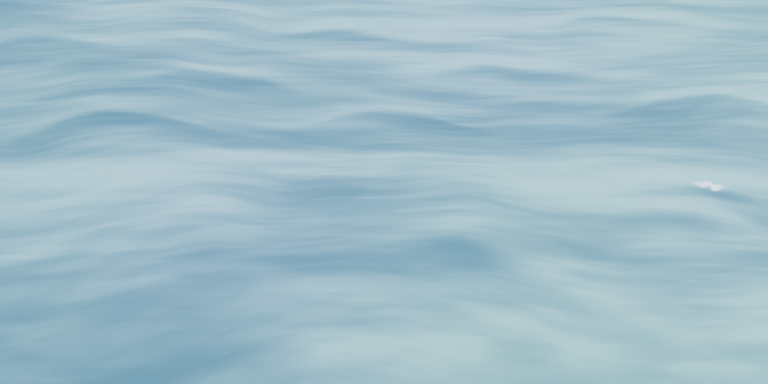
This texture is drawn by a Shadertoy shader. Its source:

```glsl
#define DEEP vec3(0.505, 0.661, 0.733)
#define PALE vec3(0.700, 0.789, 0.815)
#define FOAM vec3(0.86, 0.87, 0.88)
#define BASE_TONE 0.62
#define BROAD_CONTRAST 0.85
#define STREAK_CONTRAST 1.12
#define SWELL_DEPTH 0.58
#define SWELL_COUNT 8
#define FLECK_POS vec2(1.845, 0.515)

float hash(vec2 p) {
    return fract(sin(dot(p, vec2(127.1, 311.7))) * 43758.5453);
}

float noise(vec2 p) {
    vec2 cell = floor(p), f = fract(p);
    f = f * f * f * (f * (f * 6.0 - 15.0) + 10.0);
    float low = mix(hash(cell), hash(cell + vec2(1, 0)), f.x);
    float high = mix(hash(cell + vec2(0, 1)), hash(cell + vec2(1, 1)), f.x);
    return mix(low, high, f.y);
}

// Layered noise centred on zero; each octave is sheared to hide the grid
float fbm(vec2 p, float gain) {
    float sum = 0.0, amp = 0.6;
    for (int i = 0; i < 4; i++) {
        sum += amp * (noise(p) - 0.5);
        p = vec2(1.7 * p.x + 0.25 * p.y, 2.0 * p.y - 0.3 * p.x) + 17.3;
        amp *= gain;
    }
    return sum;
}

float bell(float x, float width) {
    return exp(-x * x / (width * width));
}

// Dark face under a curved crest, with a thin bright rim above it
float swell(vec2 p, vec2 centre, float width, float height) {
    float dx = p.x - centre.x;
    float below = centre.y + height * (bell(dx, width) - 1.0) - p.y;
    float face = smoothstep(-0.006, 0.014, below) * exp(-max(below, 0.0) / height);
    float rim = bell(below + 0.012, 0.012);
    return bell(dx, width * 1.15) * (0.24 * rim - SWELL_DEPTH * face);
}

float farSwells(vec2 p) {
    float sum = 0.0;
    for (int i = 0; i < SWELL_COUNT; i++) {
        float k = float(i);
        float seed = hash(vec2(k, 4.7));
        vec2 centre = vec2(2.0 * fract(0.14 + 0.382 * k), 0.68 + 0.042 * k);
        sum += swell(p, centre, 0.17 + 0.13 * seed, 0.065 - 0.004 * k);
    }
    return sum;
}

// Pale ridge between far and near water: crisp top, slow fade below
float ridge(vec2 p) {
    float crest = 0.585 + 0.04 * bell(p.x - 0.8, 0.4) - 0.012 * p.x;
    float below = crest - p.y;
    return smoothstep(-0.018, 0.02, below) * exp(-max(below, 0.0) / 0.13);
}

void mainImage(out vec4 fragColor, in vec2 fragCoord) {
    vec2 p = fragCoord / iResolution.y;
    p.x *= 2.0 * iResolution.y / iResolution.x;
    float near = 1.0 - smoothstep(0.35, 0.75, p.y);

    // Bend the surface with slow undulation and one near mound
    vec2 q = p;
    q.y += 0.07 * (noise(p * vec2(2.3, 4.0) + 3.1) - 0.5);
    q.y += 0.02 * (noise(p * vec2(6.0, 9.0) + 6.6) - 0.5);
    q.y -= near * 0.10 * bell(p.x - 0.9, 0.5);

    // Streaks get finer and crisper towards the horizon
    vec2 lane = vec2(3.4 * q.x, 12.0 * q.y + 13.0 * q.y * q.y);
    float streaks = fbm(lane + 5.0, mix(0.50, 0.64, p.y));
    float broad = noise(q * vec2(1.7, 5.0) + 8.4) - 0.5;

    // Mound shadow and overall light falling from the right
    float mound = bell(p.x - 0.95, 0.38) * bell(p.y - 0.25, 0.09);
    float tone = BASE_TONE + 0.14 * (p.x - 1.0);
    tone -= 0.17 * near * (1.3 - 0.5 * p.x);
    tone += BROAD_CONTRAST * broad * mix(0.55, 0.75, near);
    tone += STREAK_CONTRAST * streaks * mix(0.85, 1.0, near);
    tone += farSwells(q) * (1.0 - near) + 0.52 * ridge(p) - 0.22 * mound;
    tone += 0.15 * smoothstep(0.6, 0.75, p.y);

    // Soft limit on the highlights
    tone = min(tone, 0.92 + 0.28 * (1.0 - exp(-max(tone - 0.92, 0.0) / 0.28)));
    vec3 colour = mix(DEEP, PALE, max(tone, -0.14));

    // Bluer at lower left, greener towards the far right
    float tint = noise(p * vec2(1.5, 2.5) + 2.0) - 0.5 + 0.35 * (p.x - 1.0);
    colour += tint * vec3(-0.004, 0.010, -0.014);

    // Small foam fleck with its shadow
    vec2 d = p - FLECK_POS;
    float ragged = noise(d * vec2(55.0, 110.0) + 9.0);
    float shade = bell(d.x - 0.045, 0.07) * bell(d.y + 0.018 + 0.2 * d.x, 0.013);
    float foam = smoothstep(0.30, 0.95, bell(d.x, 0.05) * bell(d.y + 0.1 * d.x, 0.014) * (0.5 + ragged));
    colour = mix(colour, DEEP, 0.7 * shade);
    colour = mix(colour, FOAM, 0.9 * foam);
    fragColor = vec4(colour, 1.0);
}
```
